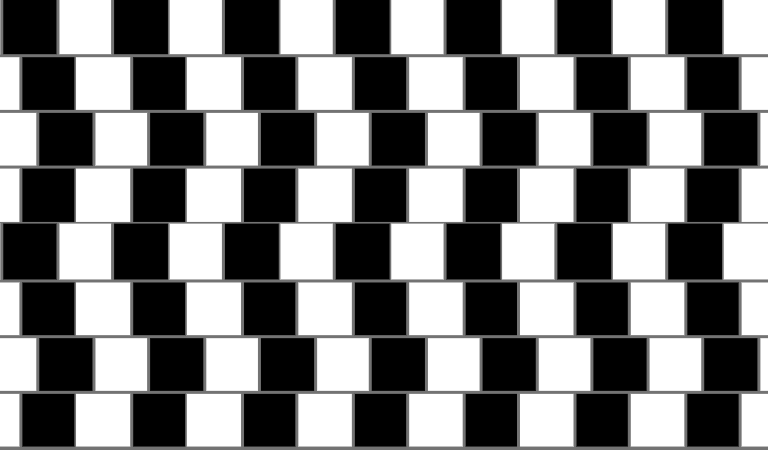
Give the GLSL for this pattern, as a Shadertoy shader.

```glsl
// Cafe wall illusion: staggered rows of black and white tiles with grey mortar.

#define TILES vec2(13.86, 8.08)   // tiles across and down the canvas
#define ROW_START 0.032           // left edge of the first black tile
#define TALL_ROW 4.0              // row slightly taller than the rest
#define TALL_EXTRA 0.045          // its extra height, in tiles
#define LAST_LINE 8.0             // mortar line closing the bottom
#define WIDE_LINE 0.054           // mortar widths, in tiles
#define THIN_LINE 0.030
#define MORTAR vec3(0.45)

// Share of a pixel lying inside a line of the given width.
float lineCoverage(float dist, float width, float pixel) {
    return clamp((0.5 * width - dist) / pixel + 0.5, 0.0, 1.0);
}

// Stagger of a row: steps 0, 1, 2, 1, repeating every four rows.
float staggerStep(float row) {
    return 2.0 - abs(mod(row, 4.0) - 2.0);
}

void mainImage(out vec4 fragColor, in vec2 fragCoord) {
    vec2 uv = fragCoord / iResolution.xy;
    vec2 p = vec2(uv.x, 1.0 - uv.y) * TILES;
    vec2 pixel = TILES / iResolution.xy;

    // Absorb the extra height in the middle of the tall row
    p.y -= clamp(p.y - TALL_ROW - 0.5, 0.0, TALL_EXTRA);
    p.y = min(p.y, LAST_LINE);
    float row = min(floor(p.y), LAST_LINE - 1.0);

    // Signed distance to the nearest black tile of the row
    float stagger = staggerStep(row);
    bool oddRow = stagger == 1.0;
    float shift = ROW_START + stagger * (0.365 - 0.02 * stagger);
    float halfBlack = oddRow ? 0.49 : 0.507;
    float fromCenter = mod(p.x - shift - halfBlack + 1.0, 2.0) - 1.0;
    float edge = abs(fromCenter) - halfBlack;
    vec3 color = vec3(clamp(edge / pixel.x + 0.5, 0.0, 1.0));

    // Upright mortar: some right edges of black tiles are thinner
    bool thinZone = stagger == 0.0 ? p.x > 2.0 : oddRow && p.x < 4.0;
    float uprightWidth = thinZone && fromCenter > 0.0 ? THIN_LINE : WIDE_LINE;
    float upright = lineCoverage(abs(edge), uprightWidth, pixel.x);

    // Level mortar: none along the top, thin above the tall row
    float level = max(round(p.y), 1.0);
    float levelWidth = level == TALL_ROW ? THIN_LINE : WIDE_LINE;
    float levelLine = lineCoverage(abs(p.y - level), levelWidth, pixel.y);

    color = mix(color, MORTAR, max(upright, levelLine));
    fragColor = vec4(color, 1.0);
}
```
